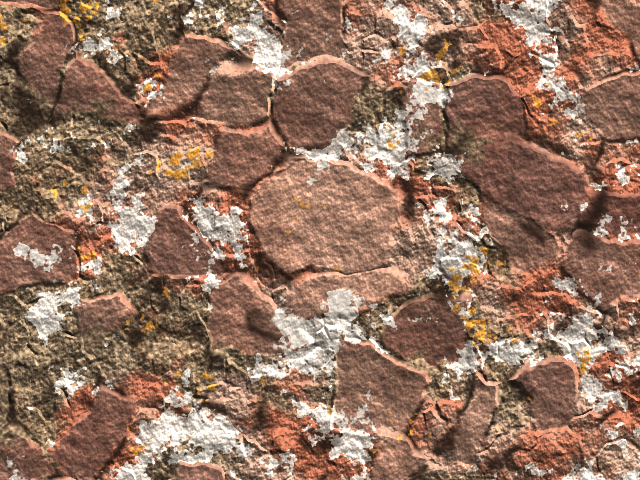
This texture is drawn by a Shadertoy shader. Its source:

```glsl
#define CLASTS 7.0
#define GRAVEL 21.0
#define RELIEF 9.0
#define LIGHT_STEP vec2(0.0015, 0.0038)
#define MOSS_LEVEL 0.0
#define WHITE_LEVEL 0.15
#define ORANGE_LEVEL 0.31
#define CREVICE_DEPTH 0.8

struct Rock { float height, face, tone, gap; };

vec2 hash2(vec2 p) {
    vec3 q = fract(p.xyx * vec3(0.1031, 0.1030, 0.0973));
    q += dot(q, q.yzx + 33.33);
    return fract((q.xx + q.yz) * q.zy);
}

float corner(vec2 cell, vec2 offset) {
    float a = 6.2832 * hash2(cell).x;
    return dot(vec2(cos(a), sin(a)), offset);
}

// Gradient noise
float noise(vec2 p) {
    vec2 i = floor(p), f = fract(p), e = vec2(1, 0);
    vec2 u = f * f * f * (f * (f * 6.0 - 15.0) + 10.0);
    float low = mix(corner(i, f), corner(i + e, f - e), u.x);
    float high = mix(corner(i + e.yx, f - e.yx), corner(i + 1.0, f - 1.0), u.x);
    return 1.4 * mix(low, high, u.y);
}

float fbm(vec2 p, float gain) {
    float sum = 0.0, amp = 0.5;
    for (int i = 0; i < 6; i++) {
        sum += amp * noise(p);
        p = mat2(1.6, 1.2, -1.2, 1.6) * p + 7.3;
        amp *= gain;
    }
    return sum;
}

// Broken stones: x = gap to the neighbour, y = facet tilt, zw = cell id
vec4 stones(vec2 p) {
    vec2 i = floor(p), id = vec2(0), nearest = vec2(0);
    float d1 = 9.0, d2 = 9.0;
    for (int y = -1; y <= 1; y++)
    for (int x = -1; x <= 1; x++) {
        vec2 cell = i + vec2(x, y);
        vec2 r = p - cell - hash2(cell);
        float d = length(r);
        if (d < d1) { d2 = d1; d1 = d; nearest = r; id = hash2(cell + 51.0); }
        else d2 = min(d2, d);
    }
    return vec4(d2 - d1, dot(nearest, id.yx * 2.0 - 1.0), id);
}

// Depth inside a large rounded block, negative outside
float boulder(vec2 p, vec2 centre, vec2 size, float angle) {
    float c = cos(angle), s = sin(angle);
    vec2 q = abs(mat2(c, -s, s, c) * (p - centre)) / size;
    return (1.0 - pow(dot(q * q, q), 1.0 / 3.0)) * min(size.x, size.y);
}

Rock rockAt(vec2 p) {
    vec2 w = p + 0.03 * vec2(noise(p * 8.0), noise(p * 8.0 + 40.0))
               + 0.006 * vec2(noise(p * 38.0), noise(p * 38.0 + 9.0));
    float block = boulder(w, vec2(0.68, 0.55), vec2(0.15, 0.125), -0.15);
    float slab = boulder(w, vec2(0.71, 0.39), vec2(0.17, 0.05), 0.2);
    float dark = boulder(w, vec2(1.10, 0.62), vec2(0.15, 0.08), -0.5);
    float big = max(block, max(slab, dark));
    float bigFace = smoothstep(0.0, 0.016, big);

    vec4 c = stones(w * CLASTS), g = stones(w * GRAVEL);
    float clast = smoothstep(0.0, 0.15, c.x) * step(0.6, c.z) * (1.0 - bigFace);
    float face = max(bigFace, clast);
    float pebble = smoothstep(0.0, 0.25, g.x) * step(0.45, g.z) * (1.0 - face);

    Rock k;
    k.face = face;
    k.tone = mix(c.w, dark > max(block, slab) ? 0.05 : 0.9, bigFace);
    k.height = fbm(p * 8.0, 0.62) * mix(1.0, 0.55, face)
             + 0.45 * bigFace + clast * (0.25 + 1.2 * c.y)
             + pebble * (0.12 + 0.5 * g.y)
             + 0.12 * bigFace * noise(w * vec2(9.0, 16.0) + 3.0);
    float rim = 1.0 - smoothstep(0.0, 0.02, abs(big + 0.011));
    float crack = (1.0 - smoothstep(0.0, 0.13, c.x)) * (1.0 - bigFace);
    k.gap = max(rim, crack) * smoothstep(-0.1, 0.3, noise(p * 11.0 + 5.0));
    return k;
}

void mainImage(out vec4 fragColor, in vec2 fragCoord) {
    vec2 p = fragCoord / iResolution.y;
    Rock rock = rockAt(p);
    float slope = rock.height - rockAt(p + LIGHT_STEP).height;
    float grain = noise(p * 125.0) + 0.6 * noise(p * 70.0 + 20.0);

    // Bare rock, from rusty matrix to smooth stone faces
    float rust = smoothstep(-0.2, 0.25, fbm(p * 5.0 + 31.0, 0.6));
    vec3 color = mix(vec3(0.64, 0.51, 0.43), vec3(0.60, 0.36, 0.27), rust);
    vec3 stone = mix(vec3(0.43, 0.29, 0.25), vec3(0.70, 0.53, 0.44), rock.tone);
    color = mix(color, stone, 0.85 * rock.face);

    // Grainy moss, thicker on the left
    float moss = fbm(p * 2.5 + 12.0, 0.6) + 0.35 * (0.55 - p.x) - 0.3 * rock.face;
    moss = smoothstep(-0.06, 0.1, moss - MOSS_LEVEL);
    color = mix(color, vec3(0.47, 0.40, 0.31) * (1.0 + 0.35 * grain), 0.9 * moss);
    color *= 1.0 + 0.16 * grain;

    // White and orange lichen crusts
    float white = fbm(p * 5.0 + 70.0, 0.75) - 0.2 * rock.face - 0.06 * moss;
    white = smoothstep(-0.03, 0.06, white - WHITE_LEVEL);
    color = mix(color, vec3(0.88, 0.84, 0.79) * (1.0 + 0.06 * grain), 0.93 * white);
    float orange = fbm(p * 4.0 + 117.0, 0.72) - 0.15 * rock.face;
    orange = smoothstep(0.0, 0.08, orange - ORANGE_LEVEL);
    orange *= smoothstep(-0.15, 0.1, noise(p * 48.0 + 8.0));
    color = mix(color, vec3(0.88, 0.60, 0.24), 0.9 * orange);

    // Sunlight on the relief, then crevices and hollows
    float crust = max(white, orange);
    color *= exp2(clamp(RELIEF * slope * mix(1.0, 0.6, crust), -2.2, 0.65));
    float hollow = 1.0 - smoothstep(-0.42, -0.16, fbm(p * 8.0 + 90.0, 0.55));
    float shade = max(rock.gap, hollow * (1.0 - 0.7 * rock.face));
    color = mix(color, vec3(0.13, 0.09, 0.07), CREVICE_DEPTH * shade * (1.0 - 0.6 * crust));
    fragColor = vec4(clamp(color, 0.0, 1.0), 1.0);
}
```
